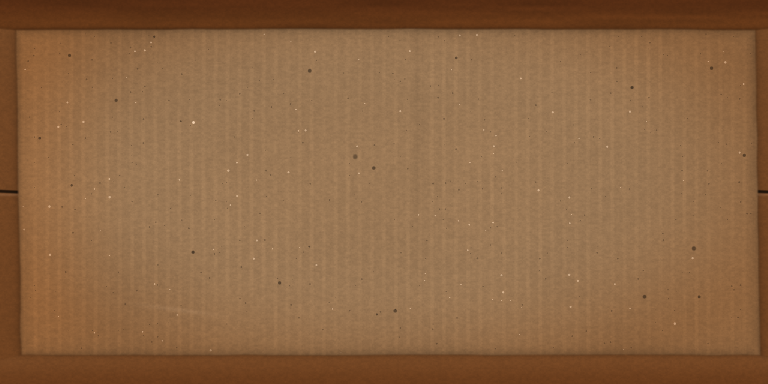
A WebGL 1 fragment shader for this texture:

```glsl
precision highp float;
uniform vec2 u_resolution;

float hash(vec2 p) {
  vec3 q = fract(vec3(p.xyx) * 0.1031);
  q += dot(q, q.yzx + 33.33);
  return fract((q.x + q.y) * q.z);
}

float noise(vec2 p) {
  vec2 i = floor(p), f = fract(p);
  f = f * f * (3.0 - 2.0 * f);
  return mix(mix(hash(i), hash(i + vec2(1.0, 0.0)), f.x),
             mix(hash(i + vec2(0.0, 1.0)), hash(i + vec2(1.0)), f.x), f.y);
}

float fbm(vec2 p) {
  float sum = 0.0, amp = 0.5;
  for (int i = 0; i < 4; i++) {
    sum += amp * noise(p);
    p = p * 2.03 + 17.1;
    amp *= 0.5;
  }
  return sum;
}

// Sparse soft dots: one candidate per cell, kept with the given chance
float specks(vec2 p, float cells, float chance, float seed) {
  vec2 id = floor(p * cells) + seed;
  vec2 centre = 0.25 + 0.5 * vec2(hash(id + 3.7), hash(id + 9.2));
  float radius = mix(0.07, 0.2, hash(id + 21.4));
  float d = length(fract(p * cells) - centre);
  return step(1.0 - chance, hash(id)) * (1.0 - smoothstep(radius * 0.4, radius, d));
}

vec3 floorColor(vec2 p, float inset) {
  vec2 c = (p - vec2(1.0, 0.54)) / vec2(1.0, 0.5);
  float edge = smoothstep(0.25, 1.3, dot(c, c));
  vec3 col = mix(vec3(0.602, 0.467, 0.331), vec3(0.55, 0.385, 0.24), edge);
  col += vec3(0.025, 0.0, -0.015) * (1.0 - smoothstep(0.0, 0.3, p.x - 0.05));
  col *= 0.96 + 0.08 * fbm(p * vec2(3.0, 4.0));

  // Corrugation ridges, uneven along their length
  float flute = cos(6.2832 * (p.x + 0.003 * noise(p * 3.0)) / 0.0313);
  float ridge = smoothstep(0.1, 1.0, flute) - 0.35;
  col *= 1.0 + 0.04 * ridge * (0.4 + noise(p * vec2(25.0, 6.0)));

  // Vertical crease and faint scuffs
  col *= 1.0 - 0.05 * exp(-pow((p.x - 1.09) / 0.012, 2.0)) * smoothstep(0.1, 0.7, p.y);
  float scuff = exp(-pow((p.y - 0.195 + 0.13 * (p.x - 0.45)) / 0.006, 2.0));
  col += 0.035 * scuff * exp(-pow((p.x - 0.46) / 0.09, 2.0));

  // Contact shade along the walls
  return col * (1.0 - 0.22 * exp(-max(inset, 0.0) / 0.012));
}

void main() {
  vec2 p = gl_FragCoord.xy / u_resolution.y;
  p.x *= 2.0 * u_resolution.y / u_resolution.x;
  float aa = 1.5 / u_resolution.y;
  float wobble = 0.004 * (noise(p * 14.0) - 0.5);

  // Signed distances inward from each fold
  float left = p.x - mix(0.056, 0.040, p.y) + wobble;
  float right = mix(1.980, 1.966, p.y) - p.x + wobble;
  float top = 0.922 + 0.003 * sin(p.x * 1.57) - p.y + wobble * 0.5;
  float bottom = p.y - 0.0755 + wobble * 0.5;
  float side = min(left, right);
  float inset = min(side, min(top, bottom));

  vec3 col = floorColor(p, inset);

  // Side walls, each with a horizontal slit between flaps
  vec3 sideWall = mix(vec3(0.43, 0.255, 0.125), vec3(0.45, 0.28, 0.15), p.y);
  sideWall *= 1.0 - 0.22 * exp(-abs(side) / 0.008);
  float slit = abs(p.y - 0.501 + 0.05 * (p.x > 1.0 ? p.x - 1.98 : p.x - 0.02));
  sideWall *= 1.0 - 0.7 * (1.0 - smoothstep(0.001, 0.0025 + aa, slit));
  sideWall += 0.06 * exp(-pow((p.y - 0.493) / 0.004, 2.0));
  col = mix(col, sideWall, 1.0 - smoothstep(-aa, aa, side));

  // Bottom and top walls, mitred against the sides
  float mitre = min(side, 0.0);
  vec3 lowWall = mix(vec3(0.41, 0.235, 0.11), vec3(0.46, 0.28, 0.145), smoothstep(0.0, 0.07, p.y));
  lowWall *= 1.0 - 0.2 * exp(-abs(bottom) / 0.005);
  col = mix(col, lowWall, 1.0 - smoothstep(-aa, aa, bottom - 0.25 * mitre));

  vec3 highWall = mix(vec3(0.385, 0.215, 0.095), vec3(0.325, 0.17, 0.075), smoothstep(0.93, 1.0, p.y));
  highWall *= 0.95 + 0.12 * noise(vec2(p.x * 5.0, p.y * 90.0));
  highWall *= 1.0 - 0.3 * exp(-abs(top) / 0.005);
  col = mix(col, highWall, 1.0 - smoothstep(-aa, aa, top - 0.1 * mitre));

  // Paper fibre grain
  float grain = fbm(p * vec2(110.0, 170.0)) - 0.47;
  col *= 1.0 + 0.13 * grain + 0.035 * (hash(floor(p * 256.0)) - 0.5);

  // Scattered flecks on the floor
  float onFloor = smoothstep(0.0, 0.02, inset);
  col *= 1.0 - onFloor * (0.4 * specks(p, 24.0, 0.035, 5.0) + 0.22 * specks(p, 60.0, 0.07, 41.0));
  col += onFloor * 0.2 * specks(p + 0.013, 45.0, 0.035, 83.0);

  // Larger stains and one pale chip
  col *= 1.0 - 0.3 * (1.0 - smoothstep(0.003, 0.009, length(p - vec2(0.925, 0.592))));
  col *= 1.0 - 0.5 * (1.0 - smoothstep(0.002, 0.006, length(p - vec2(0.503, 0.343))));
  col *= 1.0 - 0.5 * (1.0 - smoothstep(0.002, 0.006, length(p - vec2(1.646, 0.772))));
  col += 0.35 * (1.0 - smoothstep(0.002, 0.005, length(p - vec2(0.504, 0.681))));

  gl_FragColor = vec4(clamp(col, 0.0, 1.0), 1.0);
}
```
